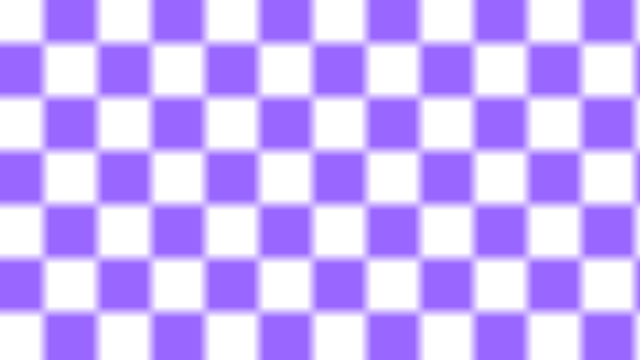
This pattern is drawn by a Shadertoy shader. Its source:

```glsl
#define CELL_SIZE 0.1493                // side of one square, in canvas heights
#define GRID_ORIGIN vec2(0.1215, 0.1331) // lower left corner of a white square
#define BLEND_WIDTH 0.21                // soft edge, as a fraction of a square
#define VIOLET vec3(0.6, 0.4, 1.0)
#define WHITE vec3(1.0)

// Signed distance to the nearest grid line: positive in even cells
vec2 signedStripes(vec2 cellPos) {
    return 0.5 - abs(mod(cellPos + 0.5, 2.0) - 1.0);
}

// White coverage of a checkerboard with blended edges
float checker(vec2 cellPos, float blend) {
    vec2 side = clamp(signedStripes(cellPos) / (0.5 * blend), -1.0, 1.0);
    return 0.5 + 0.5 * side.x * side.y;
}

void mainImage(out vec4 fragColor, in vec2 fragCoord) {
    vec2 cellPos = (fragCoord / iResolution.y - GRID_ORIGIN) / CELL_SIZE;

    // Keep the blend at least one pixel wide on small canvases
    float pixel = 1.0 / (iResolution.y * CELL_SIZE);
    float whiteness = checker(cellPos, max(BLEND_WIDTH, pixel));

    fragColor = vec4(mix(VIOLET, WHITE, whiteness), 1.0);
}
```
